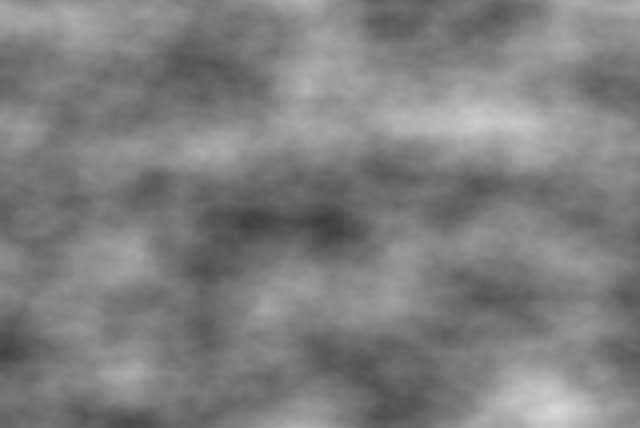
Give the GLSL for this texture, as a WebGL 2 fragment shader.

```glsl
#version 300 es
precision highp float;
// Soft grey clouds, wider than tall, with faint fine streaks.
// Several octaves of gradient noise are summed on a stretched grid
// and mapped to a grey level around a middle tone.

#define CELLS_PER_HEIGHT 3.8
#define STRETCH 1.5
#define OCTAVES 5
#define LACUNARITY 2.0
#define GAIN 0.5
#define MEAN_GREY 0.497
#define CONTRAST 0.37
#define SEED vec2(17.3, 41.7)

uniform vec2 u_resolution;
out vec4 fragColor;

float hash(vec2 p) {
    return fract(sin(dot(p, vec2(127.1, 311.7))) * 43758.5453);
}

// Unit vector with a random direction for each lattice point
vec2 latticeGradient(vec2 cell) {
    float angle = 6.28319 * hash(cell);
    return vec2(cos(angle), sin(angle));
}

// Gradient noise with a quintic fade, centred on zero
float gradientNoise(vec2 p) {
    vec2 cell = floor(p);
    vec2 f = p - cell;
    vec2 fade = f * f * f * (f * (f * 6.0 - 15.0) + 10.0);
    vec2 right = vec2(1.0, 0.0);
    vec2 up = vec2(0.0, 1.0);
    float a = dot(latticeGradient(cell), f);
    float b = dot(latticeGradient(cell + right), f - right);
    float c = dot(latticeGradient(cell + up), f - up);
    float d = dot(latticeGradient(cell + 1.0), f - 1.0);
    return mix(mix(a, b, fade.x), mix(c, d, fade.x), fade.y);
}

// Octave sum; the shift keeps the lattices from lining up
float clouds(vec2 p) {
    float sum = 0.0;
    float amplitude = 1.0;
    for (int i = 0; i < OCTAVES; i++) {
        sum += amplitude * gradientNoise(p);
        p = p * LACUNARITY + vec2(5.37, 9.71);
        amplitude *= GAIN;
    }
    return sum;
}

void main() {
    vec2 pos = gl_FragCoord.xy / u_resolution.y;
    vec2 grid = pos * CELLS_PER_HEIGHT / vec2(STRETCH, 1.0) + SEED;
    float grey = MEAN_GREY + CONTRAST * clouds(grid);
    fragColor = vec4(vec3(clamp(grey, 0.0, 1.0)), 1.0);
}
```
